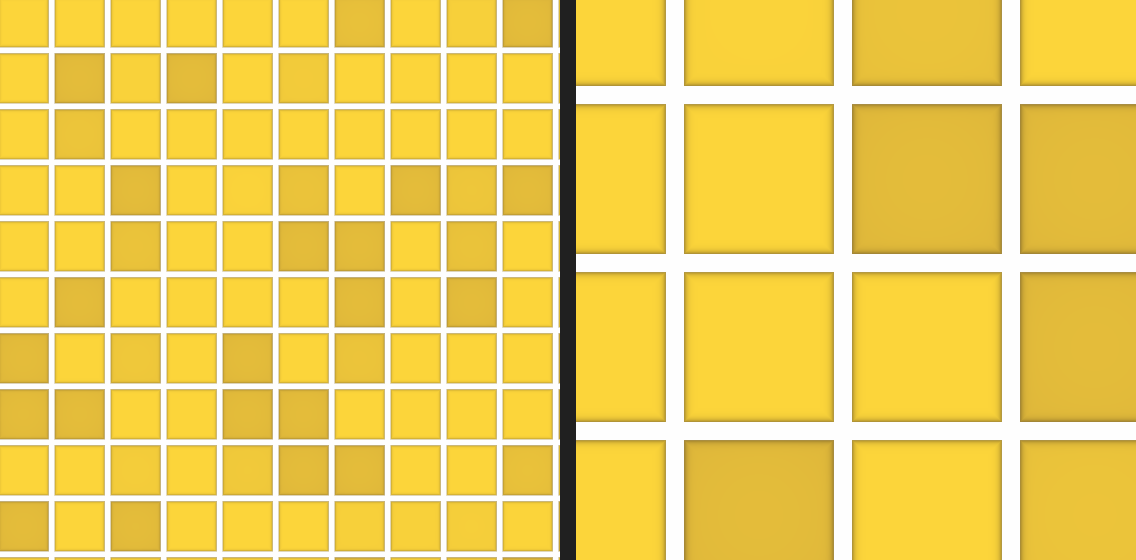
Left, the full canvas; right, a detail of the centre.
This pattern is drawn by a Shadertoy shader. Its source:

```glsl
// A wall of square yellow tiles with white joints, drawn on a wrapping grid.
// Each tile is a box distance function with a dark shaded rim; a hash per
// tile picks how dull it is, and dull tiles fade a little towards the corners.

const float REPEATS = 10.0;                    // tiles across and down
const vec2 TILE_CENTER = vec2(0.4225, 0.601);  // position inside a cell
const float TILE_HALF = 0.446;                 // half side, in cells
const float RIM_STRENGTH = 0.60;
const float RIM_DECAY = 0.016;                 // rim fade length, in cells
const float CLEAN_SHARE = 0.54;                // share of tiles left bright
const float CORNER_FADE = 0.20;

const vec3 JOINT_COLOR = vec3(0.995);
const vec3 BRIGHT_COLOR = vec3(0.988, 0.835, 0.228);
const vec3 DULL_COLOR = vec3(0.885, 0.730, 0.228);
const vec3 RIM_COLOR = vec3(0.38, 0.30, 0.13);

float hash(vec2 p) {
    vec3 q = fract(vec3(p.xyx) * 0.1031);
    q += dot(q, q.yzx + 33.33);
    return fract((q.x + q.y) * q.z);
}

float boxDistance(vec2 p, float halfSide) {
    vec2 d = abs(p) - halfSide;
    return length(max(d, 0.0)) + min(max(d.x, d.y), 0.0);
}

// Flat colour of one tile, from clean to dull
vec3 tileColor(vec2 id, vec2 p) {
    float random = hash(id * 7.0 + 3.7);
    float wear = clamp((random - CLEAN_SHARE) / (0.85 - CLEAN_SHARE), 0.0, 1.0);
    float corner = dot(p, p) / (2.0 * TILE_HALF * TILE_HALF);
    return mix(BRIGHT_COLOR, DULL_COLOR, wear * (0.92 + CORNER_FADE * corner));
}

void mainImage(out vec4 fragColor, in vec2 fragCoord) {
    vec2 grid = fragCoord / iResolution.xy * REPEATS;
    float pixel = REPEATS / min(iResolution.x, iResolution.y);

    // Cell centred on its tile; ids wrap so opposite edges agree
    vec2 shifted = grid - TILE_CENTER + 0.5;
    vec2 id = mod(floor(shifted), REPEATS);
    vec2 p = fract(shifted) - 0.5;
    float dist = boxDistance(p, TILE_HALF);

    // Dark rim fading inwards
    float rim = RIM_STRENGTH * exp(min(dist, 0.0) / RIM_DECAY);
    vec3 color = mix(tileColor(id, p), RIM_COLOR, rim);

    // Joint with a smoothed edge
    float joint = clamp(dist / pixel + 0.5, 0.0, 1.0);
    fragColor = vec4(mix(color, JOINT_COLOR, joint), 1.0);
}
```
